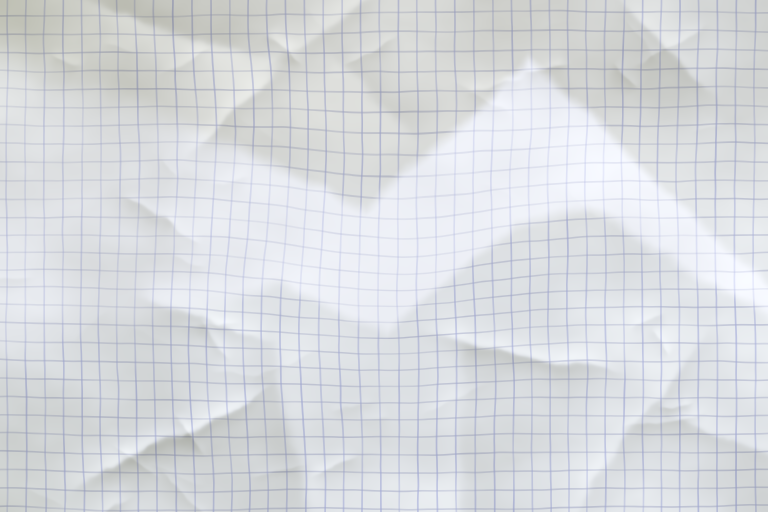
Write a Shadertoy shader that draws this texture.

```glsl
float hash(vec2 p) {
    return fract(sin(dot(p, vec2(127.1, 311.7))) * 43758.5453);
}

float noise(vec2 p) {
    vec2 i = floor(p), f = fract(p);
    f = f * f * (3.0 - 2.0 * f);
    return mix(mix(hash(i), hash(i + vec2(1, 0)), f.x),
               mix(hash(i + vec2(0, 1)), hash(i + vec2(1, 1)), f.x), f.y);
}

float fbm(vec2 p) {
    float sum = 0.0, amp = 0.5;
    for (int i = 0; i < 4; i++) {
        sum += amp * noise(p);
        p = mat2(1.6, 1.2, -1.2, 1.6) * p + 7.3;
        amp *= 0.5;
    }
    return sum;
}

// Fold from a to b: lit on its right side, shaded on its left
float crease(vec2 p, vec2 a, vec2 b, float width) {
    vec2 d = b - a;
    float t = dot(p - a, d) / dot(d, d);
    float s = ((p.x - a.x) * d.y - (p.y - a.y) * d.x) / (length(d) * width);
    float ends = smoothstep(0.0, 0.3, t) * (1.0 - smoothstep(0.7, 1.0, t));
    return ends * s / sqrt(s * s + 0.06) * exp(-abs(s));
}

// Raised bright band between two zigzag edges
float raisedBand(vec2 p) {
    float top = max(0.9 - 0.42 * p.x, 0.88 - 0.9 * abs(p.x - 1.03));
    float d = p.x - 0.76;
    float cap = 0.6 - 0.25 * max(-d + 0.4, 0.0) - 0.65 * max(d - 0.4, 0.0);
    float bottom = min(0.35 + max(-0.45 * d, 0.85 * d), cap);
    float soft = mix(0.06, 0.018, smoothstep(0.1, 0.6, p.x));
    float inside = smoothstep(-soft, soft, top - p.y) * smoothstep(-soft, soft, p.y - bottom);
    return inside * mix(0.72, 1.0, smoothstep(0.2, 0.65, p.x));
}

float majorFolds(vec2 p) {
    float l = 0.0;
    l -= 0.15 * crease(p, vec2(0.10, 0.03), vec2(0.57, 0.26), 0.025);
    l -= 0.13 * crease(p, vec2(0.80, 0.345), vec2(1.24, 0.26), 0.028);
    l -= 0.08 * crease(p, vec2(0.25, 0.43), vec2(0.56, 0.33), 0.03);
    l += 0.06 * crease(p, vec2(0.53, 0.40), vec2(0.61, -0.10), -0.06);
    l += 0.09 * crease(p, vec2(0.10, 1.02), vec2(0.58, 0.87), 0.05);
    l -= 0.08 * crease(p, vec2(0.36, 0.68), vec2(0.56, 0.89), 0.03);
    l -= 0.07 * crease(p, vec2(0.49, 0.85), vec2(0.78, 1.04), 0.035);
    l += 0.05 * crease(p, vec2(0.62, 0.92), vec2(0.84, 0.71), 0.05);
    l -= 0.08 * crease(p, vec2(1.18, 1.02), vec2(1.42, 0.79), 0.03);
    l -= 0.07 * crease(p, vec2(1.08, -0.06), vec2(1.40, 0.38), 0.035);
    l -= 0.07 * crease(p, vec2(1.28, 0.20), vec2(1.56, 0.08), 0.03);
    l += 0.04 * crease(p, vec2(0.90, 0.45), vec2(0.90, -0.20), 0.07);
    return l;
}

// Small scattered wrinkles, mostly away from the smooth centre
float wrinkles(vec2 p) {
    float l = 0.0;
    for (int i = 0; i < 56; i++) {
        float k = float(i);
        vec2 c = vec2(1.5 * hash(vec2(k, 1.0)), hash(vec2(k, 2.0)));
        float angle = 1.6 * (hash(vec2(k, 3.0)) - 0.6);
        vec2 arm = vec2(cos(angle), sin(angle)) * (0.03 + 0.06 * hash(vec2(k, 4.0)));
        float calm = smoothstep(0.15, 0.5, length(c - vec2(0.8, 0.5)));
        l -= 0.08 * calm * hash(vec2(k, 5.0)) * crease(p, c - arm, c + arm, 0.016);
    }
    return l;
}

void mainImage(out vec4 fragColor, in vec2 fragCoord) {
    vec2 p = fragCoord / iResolution.y;
    vec2 bend = vec2(fbm(p * 3.0), fbm(p * 3.0 + 19.0)) - 0.47;
    vec2 ripple = vec2(fbm(p * 13.0 + 5.0), fbm(p * 13.0 + 31.0)) - 0.47;
    vec2 q = p + 0.025 * bend + 0.03 * ripple;
    float band = raisedBand(q);

    // Paper tone and folds
    float calm = smoothstep(0.05, 0.5, length(p - vec2(0.8, 0.5)));
    float light = majorFolds(q) + wrinkles(q);
    light += mix(0.05, 0.17, calm) * (fbm(q * vec2(4.0, 6.0) + 3.0) - 0.47);
    float warmth = smoothstep(0.4, 0.8, p.y) * (1.0 - 0.5 * smoothstep(1.0, 1.4, p.x));
    vec3 shaded = mix(vec3(0.868, 0.882, 0.896), vec3(0.838, 0.843, 0.832), warmth);
    vec3 paper = mix(shaded, vec3(0.922, 0.932, 0.957), band);
    paper += light * mix(vec3(1.0), vec3(0.97, 1.0, 1.2), step(light, 0.0));
    float corner = exp(-5.0 * length(p - vec2(0, 1))) + 0.7 * exp(-7.0 * length(p));
    paper -= corner * vec3(0.10, 0.10, 0.14);

    // Ruled grid: columns lean left of centre, rows sag along the band
    vec2 sag = (p - vec2(0.78, 0.5)) / vec2(0.24, 0.24);
    vec2 slant = (p - vec2(0.5, 0.55)) / vec2(0.22, 0.25);
    float dip = exp(-dot(sag, sag));
    float lean = (p.y - 0.55) * exp(-dot(slant, slant));
    vec2 g = p + 0.022 * bend + 0.003 * ripple + vec2(-0.09 * lean, 0.04 * dip);
    g = g * vec2(41.0 / 1.5, 28.0) + vec2(0.2, 0.3);
    vec2 dist = abs(fract(g) - 0.5);
    vec2 ink = clamp((0.045 - dist) / fwidth(g) + 0.5, 0.0, 1.0);
    vec2 wear = 0.6 + 0.55 * vec2(noise(vec2(floor(g.x) * 3.7, p.y * 9.0)),
                                  noise(vec2(p.x * 9.0, floor(g.y) * 3.7 + 50.0)));
    ink *= wear * mix(0.6, 0.32, band);
    vec3 col = mix(paper, paper * vec3(0.76, 0.77, 0.86), ink.y);
    col = mix(col, paper * vec3(0.71, 0.73, 0.91), ink.x);

    fragColor = vec4(clamp(col, 0.0, 1.0), 1.0);
}
```
